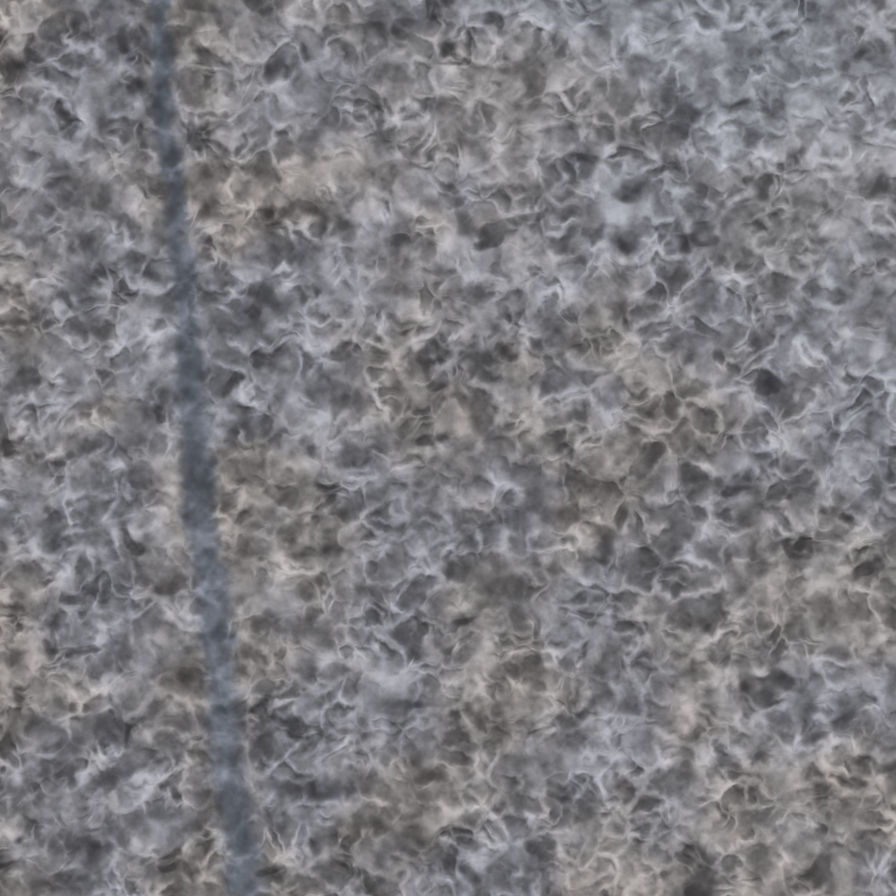
Write a Shadertoy shader that draws this texture.

```glsl
// Rough grey stone: small cupped grains with pale rims, dark pits and one bluish upright crack.

vec2 hash22(vec2 p) {
    vec3 q = fract(p.xyx * vec3(0.1031, 0.1030, 0.0973));
    q += dot(q, q.yzx + 33.33);
    return fract((q.xx + q.yz) * q.zy);
}

float noise(vec2 p) {
    vec2 cell = floor(p), f = fract(p);
    f = f * f * (3.0 - 2.0 * f);
    float low = mix(hash22(cell).x, hash22(cell + vec2(1, 0)).x, f.x);
    float high = mix(hash22(cell + vec2(0, 1)).x, hash22(cell + vec2(1, 1)).x, f.x);
    return mix(low, high, f.y);
}

float fbm(vec2 p) {
    float sum = 0.0, weight = 0.533;
    for (int i = 0; i < 4; i++) {
        sum += weight * noise(p);
        p = mat2(1.6, 1.2, -1.2, 1.6) * p + 17.3;
        weight *= 0.5;
    }
    return sum;
}

// Cell pattern: x is the gap to the nearest border, y a random value of the cell
vec2 grains(vec2 p) {
    vec2 base = floor(p), nearest = vec2(9.0);
    float id = 0.0;
    for (int y = -1; y <= 1; y++)
    for (int x = -1; x <= 1; x++) {
        vec2 cell = base + vec2(x, y);
        vec2 rnd = hash22(cell + 50.0);
        float d = length(cell + rnd - p);
        if (d < nearest.x) {
            nearest = vec2(d, nearest.x);
            id = hash22(cell + 211.0).y;
        } else nearest.y = min(nearest.y, d);
    }
    return vec2(nearest.y - nearest.x, id);
}

// Relief: x is the height of the broken rims, y the tone of the grain floors
vec2 relief(vec2 uv) {
    vec2 warp = vec2(fbm(uv * 34.0), fbm(uv * 34.0 + 71.0)) - 0.5;
    vec2 p = uv + warp * 0.042;
    vec2 coarse = grains(p * vec2(25.0, 29.0));
    vec2 fine = grains(p * vec2(43.0, 50.0) + 90.0);
    float coarseRim = 1.0 - smoothstep(0.0, 0.42, coarse.x);
    float fineRim = 1.0 - smoothstep(0.0, 0.5, fine.x);
    coarseRim *= smoothstep(0.2, 0.75, noise(uv * 38.0 + 5.0));
    fineRim *= smoothstep(0.2, 0.8, noise(uv * 47.0 + 31.0));
    float floorTone = (coarse.y - 0.5) * smoothstep(0.0, 0.3, coarse.x)
                    + 0.6 * (fine.y - 0.5) * smoothstep(0.0, 0.35, fine.x);
    return vec2(0.6 * coarseRim + 0.5 * fineRim, floorTone);
}

void mainImage(out vec4 fragColor, in vec2 fragCoord) {
    vec2 uv = fragCoord / iResolution.xy;

    // Grains lit from above
    vec2 toLight = vec2(0.0008, 0.0032);
    vec2 surface = relief(uv);
    float slope = relief(uv - toLight).x - relief(uv + toLight).x;
    float grit = fbm(uv * 52.0 + 13.0) - 0.5;
    float speckle = noise(uv * 135.0 + 7.0) - 0.5;
    float tone = 0.485 + 0.24 * (surface.x - 0.23) + 0.11 * surface.y
               + 0.1 * slope + 0.38 * grit + 0.07 * speckle;

    // Scattered pits
    vec2 pitWarp = vec2(noise(uv * 60.0), noise(uv * 60.0 + 40.0)) - 0.5;
    float pit = smoothstep(0.74, 0.93, noise(uv * vec2(27.0, 33.0) + pitWarp * 0.8 + 63.0));
    tone -= 0.15 * pit;

    // Broad light and dark areas, paler towards the upper right
    float broad = fbm(uv * 5.0 + 3.0) - 0.5;
    float corner = smoothstep(1.1, 1.95, uv.x + uv.y);
    tone += 0.09 * broad + 0.045 * corner;

    // Crack leaning to the right as it descends
    float depth = 1.0 - uv.y;
    float centre = 0.172 + 0.1 * depth + 0.014 * (noise(vec2(depth * 7.0, 4.0)) - 0.5);
    float ragged = 0.018 * (fbm(uv * 42.0 + 25.0) - 0.5);
    float halfWidth = mix(0.013, 0.022, smoothstep(0.1, 0.7, depth));
    float crack = 1.0 - smoothstep(0.35, 1.35, abs(uv.x - centre + ragged) / halfWidth);
    float gapTone = 0.355 + 0.3 * grit + 0.09 * speckle + 0.07 * (surface.x - 0.23)
                  + 0.04 * smoothstep(0.4, 0.7, depth);
    tone = mix(tone, gapTone, crack * 0.88);

    // Soft limits, then warm and cool stains
    tone = 0.5 + 0.34 * tanh((tone - 0.495) * 3.1);
    float stain = smoothstep(0.3, 0.7, fbm(uv * 9.0 + 47.0));
    vec3 tint = mix(vec3(1.025, 0.995, 0.985), vec3(0.985, 0.99, 1.04), stain);
    tint = mix(tint, vec3(0.97, 0.995, 1.06), 0.6 * corner);
    tint = mix(tint, vec3(0.93, 0.98, 1.09), crack * 0.85);
    fragColor = vec4(clamp(tone * tint, 0.0, 1.0), 1.0);
}
```
